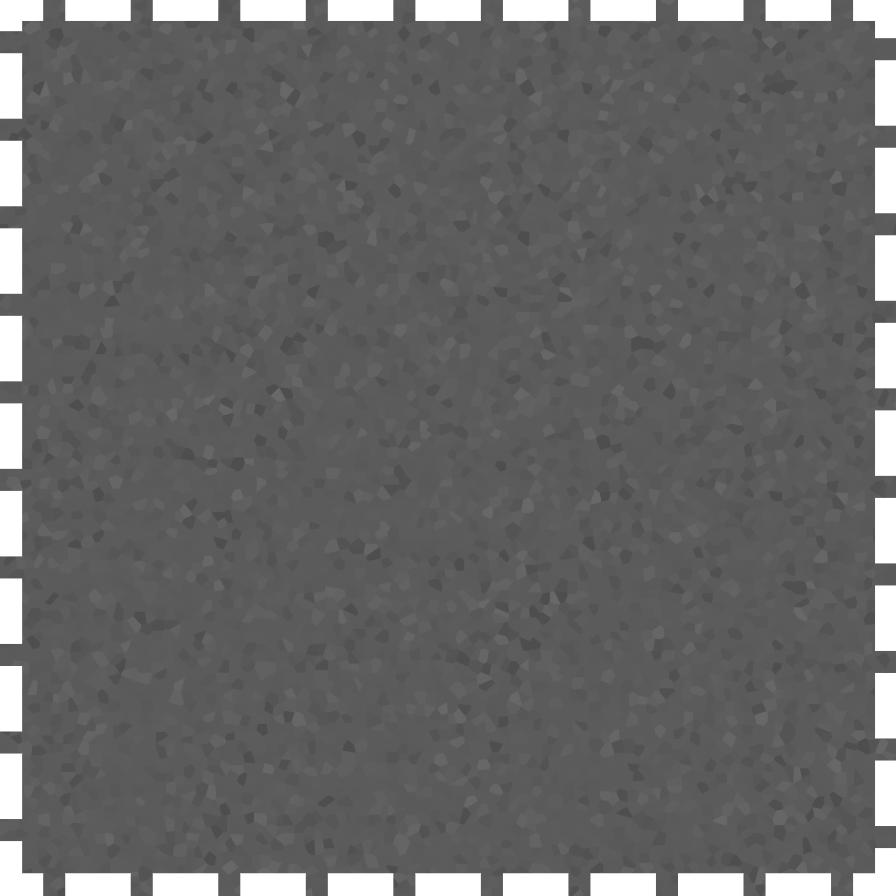
This texture is drawn by a Shadertoy shader. Its source:

```glsl
#define GREY 0.357
#define CELLS 88.0
#define CELL_SHARPNESS 32.0
#define FAINT_CONTRAST 0.006
#define STRONG_CONTRAST 0.045
#define PANEL_MIN vec2(0.0247, 0.0254)
#define PANEL_MAX vec2(0.9766, 0.9766)
#define TOOTH_PITCH 0.0977
#define TOOTH_WIDTH 0.0246
#define TOOTH_X 0.0605
#define TOOTH_Y_LEFT 0.0736
#define TOOTH_Y_RIGHT 0.0658

float hash(vec2 p) {
    return fract(sin(dot(p, vec2(127.1, 311.7))) * 43758.5453);
}

// Mostly faint shades with a few strong light or dark chips
float chipShade(vec2 cell) {
    float n = 2.0 * hash(cell + 71.3) - 1.0;
    return FAINT_CONTRAST * n + STRONG_CONTRAST * n * n * n * n * n;
}

// Voronoi chips blended narrowly at their borders
float chips(vec2 p) {
    vec2 base = floor(p);
    float shade = 0.0;
    float total = 0.0;
    for (int y = -2; y <= 2; y++) {
        for (int x = -2; x <= 2; x++) {
            vec2 cell = base + vec2(x, y);
            vec2 seed = cell + vec2(hash(cell), hash(cell + 19.7));
            float weight = exp(-CELL_SHARPNESS * distance(p, seed));
            shade += weight * chipShade(cell);
            total += weight;
        }
    }
    return shade / total;
}

// Signed distance to evenly spaced strips, one of them centred on start
float strips(float t, float start) {
    float offset = fract((t - start) / TOOTH_PITCH + 0.5) - 0.5;
    return abs(offset) * TOOTH_PITCH - 0.5 * TOOTH_WIDTH;
}

float box(vec2 p, vec2 low, vec2 high) {
    vec2 d = max(low - p, p - high);
    return max(d.x, d.y);
}

void mainImage(out vec4 fragColor, in vec2 fragCoord) {
    vec2 uv = fragCoord / iResolution.xy;
    float pixel = 1.0 / min(iResolution.x, iResolution.y);

    // Panel with teeth reaching the canvas border
    float panel = box(uv, PANEL_MIN, PANEL_MAX);
    float columns = strips(uv.x, TOOTH_X);
    float rows = strips(uv.y, uv.x < 0.5 ? TOOTH_Y_LEFT : TOOTH_Y_RIGHT);
    float shape = min(panel, min(columns, rows));
    float coverage = clamp(0.5 - shape / pixel, 0.0, 1.0);

    // Chipped grey over white
    float grey = GREY + chips(uv * CELLS);
    fragColor = vec4(vec3(mix(1.0, grey, coverage)), 1.0);
}
```
